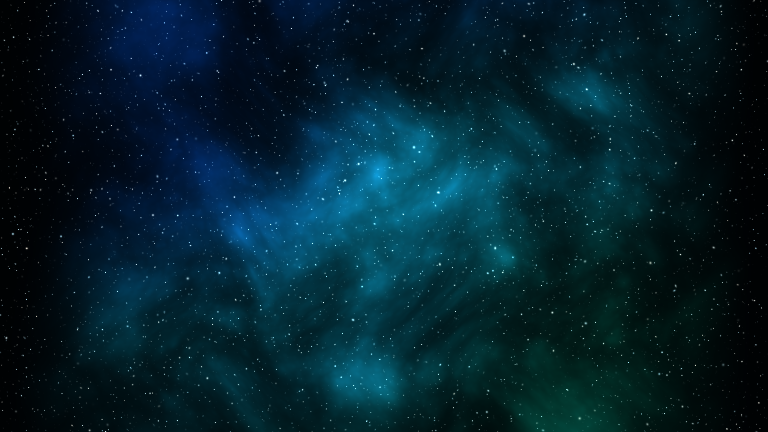
Write a Shadertoy shader that draws this texture.

```glsl
// Deep-space nebula: soft blue, teal and green clouds under a dense field of fine stars.

#define CLOUD_SCALE 3.3
#define CLOUD_CONTRAST 1.6
#define CLOUD_GAIN 1.3
#define HAZE 0.11
#define STAR_CELLS 84.0
#define STAR_SIZE 0.0013
#define STAR_GAIN 1.0
#define SPACE_BLACK vec3(0.0, 0.006, 0.012)
#define NEBULA_BLUE vec3(0.0, 0.30, 0.80)
#define NEBULA_TEAL vec3(0.02, 0.62, 0.74)
#define NEBULA_GREEN vec3(0.01, 0.56, 0.43)

const mat2 TURN = mat2(0.8, 0.6, -0.6, 0.8);

vec3 hash3(vec2 cell) {
    vec3 q = fract(cell.xyx * vec3(0.1031, 0.1030, 0.0973));
    q += dot(q, q.yxz + 33.33);
    return fract((q.xxy + q.yzz) * q.zyx);
}

// Cellular noise: each cell holds one soft puff of random weight
float puffs(vec2 p) {
    vec2 cell = floor(p);
    float sum = 0.0;
    for (int y = -1; y <= 1; y++) {
        for (int x = -1; x <= 1; x++) {
            vec2 id = cell + vec2(x, y);
            vec3 h = hash3(id + 71.0);
            vec2 d = p - id - h.xy;
            float k = max(0.0, 1.0 - dot(d, d));
            sum += h.z * k * k * k;
        }
    }
    return sum;
}

// Layered puffs, bent by sines into drifting wisps
float clouds(vec2 p) {
    p += 0.16 * sin(p.yx * 2.3 + vec2(0.7, 2.1)) + 0.06 * sin(p.yx * 6.1 + vec2(4.0, 1.0));
    float sum = 0.0, weight = 0.48;
    for (int i = 0; i < 6; i++) {
        sum += weight * puffs(p);
        p = TURN * p * 2.03 + 5.7;
        weight *= 0.52;
    }
    return sum;
}

float glow(vec2 p, vec2 centre, vec2 radius) {
    vec2 d = (p - centre) / radius;
    return exp(-dot(d, d));
}

// Broad light: two lobes fading to black at the sides
float envelope(vec2 p, float width) {
    float sides = smoothstep(0.0, 0.45, p.x) * smoothstep(0.02, 0.4, width - p.x);
    float lobes = glow(p, vec2(0.33 * width, 0.3), vec2(0.38, 0.36))
                + glow(p, vec2(0.73 * width, 0.55), vec2(0.42, 0.62));
    return sides * (0.55 + 0.6 * lobes) * (0.55 + 0.45 * smoothstep(-0.05, 0.2, p.y));
}

vec3 nebula(vec2 p, float width) {
    float density = pow(clouds(p * CLOUD_SCALE), CLOUD_CONTRAST);
    float light = (HAZE + density * CLOUD_GAIN) * envelope(p, width);
    float hue = 0.58 * p.x + 0.85 * (1.0 - p.y) + 0.08 * sin(p.x * 5.0 + p.y * 4.0);
    vec3 tint = mix(NEBULA_BLUE, NEBULA_TEAL, smoothstep(0.4, 0.98, hue));
    tint = mix(tint, NEBULA_GREEN, smoothstep(1.05, 1.6, hue));
    vec3 core = vec3(0.04, 0.1, 0.2) * light * light;
    return SPACE_BLACK + (tint + core) * light / (1.0 + 0.35 * light);
}

// One freely placed star per cell, few of them bright, slightly stretched
vec3 starLayer(vec2 p, float cells, float radius, float seed) {
    vec2 q = p * cells + seed;
    vec2 corner = floor(q - 0.5);
    float size = max(radius, 0.45 / iResolution.y);
    vec3 sum = vec3(0.0);
    for (int i = 0; i < 4; i++) {
        vec2 id = corner + vec2(i & 1, i >> 1);
        vec3 place = hash3(id + seed), look = hash3(id + seed + 137.0);
        vec2 d = (q - id - place.xy) / cells;
        float angle = 6.283 * look.x;
        d = mat2(cos(angle), sin(angle), -sin(angle), cos(angle)) * d;
        d.y *= 1.0 + 0.5 * look.y;
        float shine = pow(place.z, 9.0) * exp(-dot(d, d) / (size * size));
        sum += shine * mix(vec3(0.7, 0.92, 1.0), vec3(1.0, 0.95, 0.87), look.z);
    }
    return sum;
}

vec3 stars(vec2 p) {
    vec3 sum = vec3(0.0);
    float cells = STAR_CELLS;
    for (int i = 0; i < 4; i++) {
        float level = float(i);
        sum += starLayer(p, cells, STAR_SIZE * (1.0 + 0.4 * level), 19.0 * level + 3.0);
        p = TURN * p;
        cells *= 0.5;
    }
    return sum * STAR_GAIN;
}

void mainImage(out vec4 fragColor, in vec2 fragCoord) {
    vec2 p = fragCoord / iResolution.y;
    float width = iResolution.x / iResolution.y;
    vec3 color = nebula(p, width) + stars(p);
    fragColor = vec4(clamp(color, 0.0, 1.0), 1.0);
}
```
